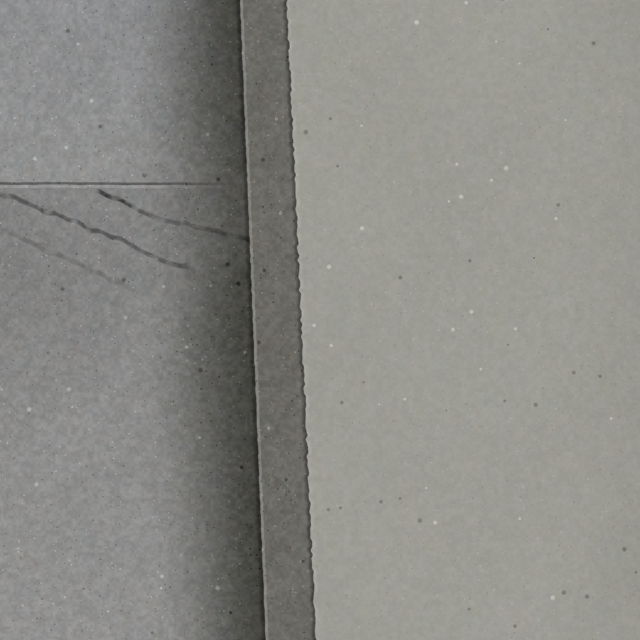
A three.js fragment shader for this texture:

```glsl
// Worn concrete slabs with a shaded vertical step, a fine seam and slanting cracks.
#define SLAB_COLOR vec3(0.612, 0.610, 0.580)
#define FLOOR_COLOR vec3(0.560, 0.560, 0.555)
#define STEP_COLOR vec3(0.415, 0.410, 0.387)
#define SHADOW_COLOR vec3(0.245, 0.245, 0.225)
#define SHADOW_WIDTH 0.185
#define SEAM_Y 0.7135
#define GRAIN 0.050
#define SOFT 0.0014

varying vec2 vUv;

float hash(vec2 p) {
  vec3 q = fract(vec3(p.xyx) * 0.1031);
  q += dot(q, q.yzx + 33.33);
  return fract((q.x + q.y) * q.z);
}

float valueNoise(vec2 p) {
  vec2 i = floor(p), f = fract(p);
  f = f * f * (3.0 - 2.0 * f);
  return mix(mix(hash(i), hash(i + vec2(1, 0)), f.x),
             mix(hash(i + vec2(0, 1)), hash(i + vec2(1, 1)), f.x), f.y);
}

// Sparse cellular grains: positive is a bright fleck, negative a dark pit.
float flecks(vec2 uv, float cells, float density) {
  vec2 p = uv * cells, base = floor(p);
  float sum = 0.0;
  for (int j = -1; j <= 1; j++) {
    for (int i = -1; i <= 1; i++) {
      vec2 cell = base + vec2(float(i), float(j));
      vec2 center = cell + vec2(hash(cell + 7.3), hash(cell + 41.7));
      float radius = mix(0.12, 0.30, hash(cell + 19.1));
      float present = step(1.0 - density, hash(cell + 63.5));
      float polarity = hash(cell + 88.2) > 0.5 ? 1.0 : -1.0;
      sum += present * polarity * (1.0 - smoothstep(radius * 0.3, radius, length(p - center)));
    }
  }
  return sum;
}

// Broad stains from layered sines.
float stains(vec2 p) {
  return (sin(p.x * 9.0 + 2.0 * sin(p.y * 7.0)) + sin(p.y * 13.0 + 2.0 * sin(p.x * 11.0))
        + 0.6 * sin(p.x * 27.0 - p.y * 21.0)) / 2.6;
}

float span(float x, float a, float b) {
  return smoothstep(a, a + 0.015, x) * (1.0 - smoothstep(b - 0.05, b, x));
}

// Broken line around a height curve.
float crack(vec2 uv, float height, float width) {
  float wobble = (valueNoise(uv.xx * vec2(60.0, 0.0) + height) - 0.5) * 0.010;
  float broken = smoothstep(0.15, 0.75, valueNoise(uv * vec2(95.0, 130.0)));
  float d = abs(uv.y - height - wobble);
  return (1.0 - smoothstep(width * 0.3, width, d)) * mix(0.35, 1.0, broken);
}

vec3 floorSlab(vec2 uv, float gap) {
  float below = 1.0 - smoothstep(SEAM_Y - SOFT, SEAM_Y + SOFT, uv.y);
  vec3 color = FLOOR_COLOR;
  color *= 1.0 - 0.09 * below * smoothstep(0.15, 0.65, uv.y);
  color += vec3(-0.004, 0.0, 0.010) * smoothstep(0.6, 1.0, uv.y);
  color += 0.010 * stains(uv * 1.3);

  // Wide shade falling beside the step
  float light = smoothstep(-0.03, SHADOW_WIDTH, gap + 0.008 * stains(uv * 0.8));
  float seamGlow = 0.18 * exp(-pow((uv.y - 0.66) / 0.07, 2.0));
  color = mix(SHADOW_COLOR, color, mix(light, 1.0, seamGlow));

  // Seam: dark groove over a pale lip
  float seamFade = 1.0 - smoothstep(0.22, 0.38, uv.x);
  float seamOffset = uv.y - SEAM_Y - 0.0015 * (valueNoise(uv * 40.0) - 0.5);
  color -= 0.16 * seamFade * (1.0 - smoothstep(0.0008, 0.0030, abs(seamOffset)));
  color += 0.07 * seamFade * (1.0 - smoothstep(0.0008, 0.0035, abs(seamOffset + 0.005)));

  // Slanting cracks
  float x = uv.x, s = uv.x - 0.15;
  float marks = crack(uv, 0.698 - 0.40 * x, 0.0055) * span(x, -0.02, 0.32) * 0.75;
  marks += crack(uv, 0.700 - 0.45 * s + 0.65 * s * s, 0.0055)
         * span(x, 0.145, 0.43) * mix(1.2, 0.55, smoothstep(0.19, 0.23, x));
  marks += crack(uv, 0.642 - 0.46 * x, 0.0065) * span(x, -0.02, 0.22) * 0.35;
  return color * (1.0 - 0.42 * marks);
}

void main() {
  vec2 uv = vUv;
  float chip = valueNoise(vec2(uv.y * 150.0, 3.0)) - 0.5;
  float leftEdge = mix(0.415, 0.375, uv.y) + 0.0012 * chip;
  float rightEdge = mix(0.4935, 0.448, uv.y) + 0.0035 * chip;
  float a = uv.x - leftEdge, b = uv.x - rightEdge;

  // Recessed floor and its contact line
  vec3 color = floorSlab(uv, -a);
  color *= 1.0 - 0.30 * (1.0 - smoothstep(0.0, 0.007, abs(a + 0.002)));

  // Narrow step face with a pale left lip and a dark right groove
  vec3 face = STEP_COLOR + 0.008 * stains(uv * 2.0);
  face += 0.10 * (1.0 - smoothstep(0.001, 0.004, abs(a - 0.002)));
  face *= 1.0 - 0.32 * smoothstep(-0.008, -0.001, b);
  color = mix(color, face, smoothstep(-SOFT, SOFT, a));

  // Raised slab with a rough bright rim
  vec3 slab = SLAB_COLOR + 0.007 * stains(uv) - 0.02 * smoothstep(0.85, 1.05, uv.x);
  slab += 0.055 * (1.0 - smoothstep(0.001, 0.008, b)) * (0.6 + chip);
  float onSlab = smoothstep(-SOFT, SOFT, b);
  color = mix(color, slab, onSlab);

  // Fine grain, pits and flecks, calmer on the raised slab
  float rough = mix(1.0, 0.45, onSlab);
  color += GRAIN * rough * (valueNoise(uv * 260.0) + valueNoise(uv * 120.0 + 9.0) - 1.0);
  color += 0.10 * rough * flecks(uv, 130.0, 0.18) + 0.13 * flecks(uv + 0.37, 55.0, 0.035);
  color += 0.012 * (vec3(valueNoise(uv * 70.0), 0.5, valueNoise(uv * 70.0 + 31.0)) - 0.5);
  gl_FragColor = vec4(clamp(color, 0.0, 1.0), 1.0);
}
```
